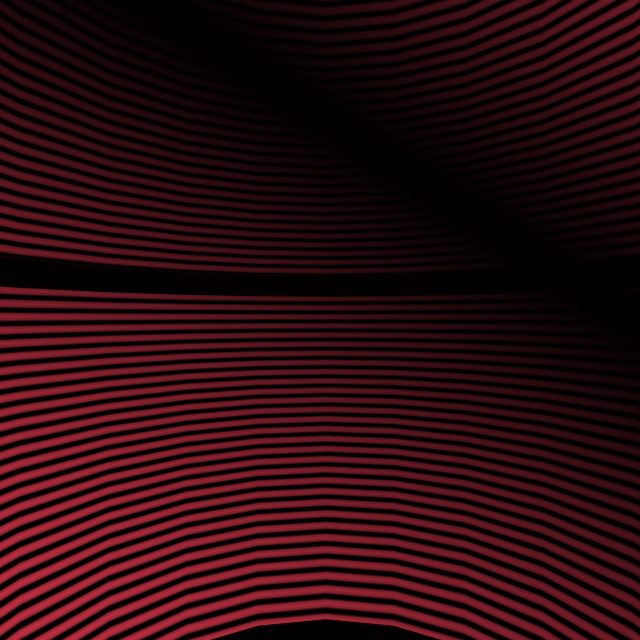
Give the GLSL for this pattern, as a three.js fragment shader.

```glsl
// Fine red ribs wrapped round the inside of a faceted drum, seen in perspective.
// Each column of facets bends the ribs; a dark slit splits the wall in two,
// and the light fades to black along a diagonal crease.
varying vec2 vUv;

const float FOCAL = 0.72;
const float FACET_ANGLE = 0.1466;

// Perspective stretch at a distance from the axis, straight within each facet.
float facetStretch(float x) {
  float i = floor(atan(x / FOCAL) / FACET_ANGLE);
  float t0 = tan(i * FACET_ANGLE);
  float t1 = tan((i + 1.0) * FACET_ANGLE);
  float along = (x / FOCAL - t0) / (t1 - t0);
  return 1.0 + mix(t0 * t0, t1 * t1, along);
}

// Soft-edged rib with a faint highlight on its crest.
float ribProfile(float phase) {
  float d = abs(fract(phase + 0.5) - 0.5);
  float body = 1.0 - smoothstep(0.17, 0.41, d);
  float crest = 1.0 - smoothstep(0.0, 0.16, d);
  return body * (0.88 + 0.12 * crest);
}

// Thin line centred on an edge.
float hairline(float d) {
  return 1.0 - smoothstep(0.0003, 0.0016, abs(d));
}

void main() {
  // Height on the wall, unbent to its value on the central axis.
  float h = (vUv.y - 0.505) / facetStretch(abs(vUv.x - 0.509));
  float angle = atan(h / 0.586);

  // Ribs of the lower and upper wall, spreading away from the horizon.
  float upper = step(0.047, h);
  float phase = mix(41.4 * angle, 44.5 * angle - 0.4, upper);
  float ribs = ribProfile(phase);

  // Slit between the walls and the open foot below.
  float slit = smoothstep(0.0305, 0.0325, h) * (1.0 - smoothstep(0.0620, 0.0640, h));
  float wall = smoothstep(-0.4735, -0.4715, h) * (1.0 - slit);
  float rims = hairline(h + 0.4740) + hairline(h - 0.0630);
  float surface = max(ribs * wall, 0.12 * rims);

  // Light grows on both sides of the diagonal crease.
  float crease = abs((0.85 - vUv.y) - 0.66 * (vUv.x - 0.456)) / 1.198;
  float light = 0.77 * sin(min(1.47 * max(crease - 0.018, 0.0), 1.57));

  vec3 red = vec3(1.0, 0.25, 0.34);
  gl_FragColor = vec4(vec3(0.006, 0.0, 0.002) + red * light * surface, 1.0);
}
```
